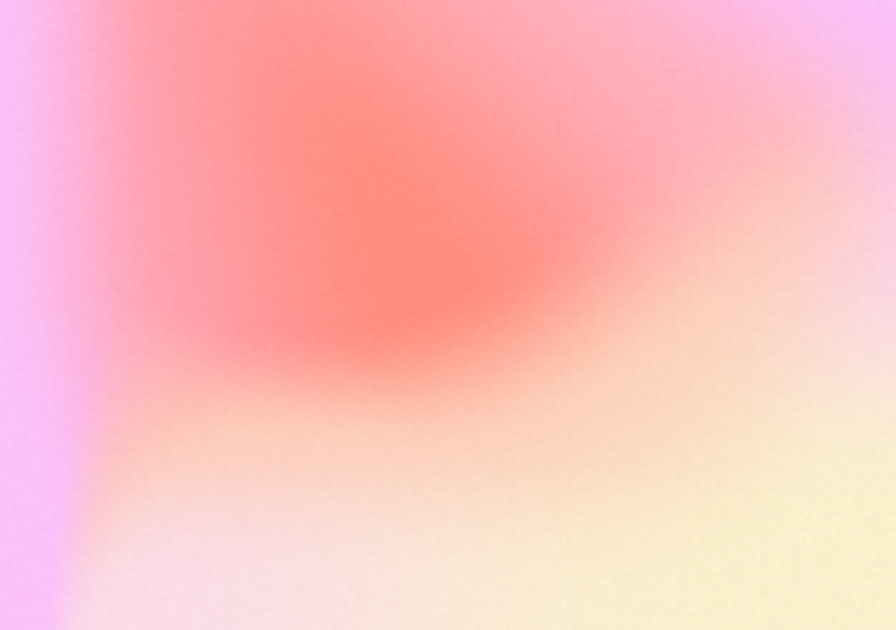
Write a Shadertoy shader that draws this background.

```glsl
// A soft mesh gradient: a coral glow over peach and cream, framed by lilac.

#define CORAL  vec3(1.00, 0.550, 0.495)
#define ROSE   vec3(1.00, 0.645, 0.715)
#define PINK   vec3(1.00, 0.690, 0.740)
#define LILAC  vec3(0.985, 0.755, 0.980)
#define ORCHID vec3(0.99, 0.830, 0.925)
#define PEACH  vec3(0.99, 0.800, 0.715)
#define BLUSH  vec3(0.985, 0.860, 0.910)
#define CREAM  vec3(0.98, 0.940, 0.800)
#define HORIZON  0.39   // height of the glow's lower border
#define SOFTNESS 0.095  // half width of that border
#define MOTTLE   0.02   // strength of the faint surface grain

vec2 hashGradient(vec2 cell) {
    vec2 h = vec2(dot(cell, vec2(127.1, 311.7)), dot(cell, vec2(269.5, 183.3)));
    return 2.0 * fract(sin(h) * 43758.5) - 1.0;
}

float gradientNoise(vec2 p) {
    vec2 cell = floor(p), f = fract(p);
    vec2 u = f * f * f * (f * (f * 6.0 - 15.0) + 10.0);
    vec2 e = vec2(1.0, 0.0);
    float low = mix(dot(hashGradient(cell), f),
                    dot(hashGradient(cell + e.xy), f - e.xy), u.x);
    float high = mix(dot(hashGradient(cell + e.yx), f - e.yx),
                     dot(hashGradient(cell + e.xx), f - e.xx), u.x);
    return mix(low, high, u.y);
}

// Height of the glow's lower border: drops at the left, climbs at the right.
float borderHeight(float x) {
    float left = max(0.25 - x, 0.0);
    float right = max(x - 0.4, 0.0);
    return HORIZON - 370.0 * left * left * left * left + 2.1 * right * right;
}

// Pale lower field: blush to cream, peach near the border, orchid at the right.
vec3 paleField(vec2 uv, float aboveBorder) {
    vec3 color = mix(BLUSH, CREAM, smoothstep(0.12, 0.78, uv.x));
    float orchid = smoothstep(0.65, 1.0, uv.x) * smoothstep(0.2, 0.65, uv.y);
    color = mix(color, ORCHID, orchid);
    float reach = mix(0.4, 0.75, smoothstep(0.4, 0.85, uv.x));
    float peach = smoothstep(-reach, 0.0, aboveBorder) * smoothstep(0.0, 0.3, uv.y);
    vec3 warm = mix(PEACH, PINK, 0.55 * smoothstep(0.45, 0.85, uv.y));
    return mix(color, warm, peach);
}

// Upper glow: lilac to rose to coral, fading to pink along a diagonal.
vec3 glowField(vec2 uv) {
    float shift = 0.07 * (1.0 - smoothstep(0.1, 0.6, uv.y));
    vec3 color = mix(LILAC, ROSE, smoothstep(-0.02, 0.19, uv.x - shift));
    float slant = uv.x - 0.1 * (1.0 - uv.y);
    float core = smoothstep(0.06, 0.42, slant) * (1.0 - 0.15 * smoothstep(0.75, 1.0, uv.y));
    color = mix(color, CORAL, core);
    float diagonal = dot(uv, vec2(0.82, 0.57));
    return mix(color, PINK, smoothstep(0.71, 1.13, diagonal));
}

void mainImage(out vec4 fragColor, in vec2 fragCoord) {
    vec2 uv = fragCoord / iResolution.xy;

    // Blend the two fields across the border, softer toward both sides
    float aboveBorder = uv.y - borderHeight(uv.x);
    float softness = SOFTNESS + 0.3 * max(uv.x - 0.4, 0.0) + max(0.26 - uv.x, 0.0);
    float glow = smoothstep(-softness, softness, aboveBorder);
    vec3 color = mix(paleField(uv, aboveBorder), glowField(uv), glow);

    // Lilac light in the upper right corner
    color = mix(color, LILAC, smoothstep(1.57, 2.0, uv.x + uv.y));

    // Faint mottling at two scales
    vec2 p = fragCoord / iResolution.y;
    float grain = 0.5 * gradientNoise(p * 40.0) + gradientNoise(p * 110.0);
    fragColor = vec4(color + MOTTLE * grain * vec3(0.4, 1.0, 1.0), 1.0);
}
```
